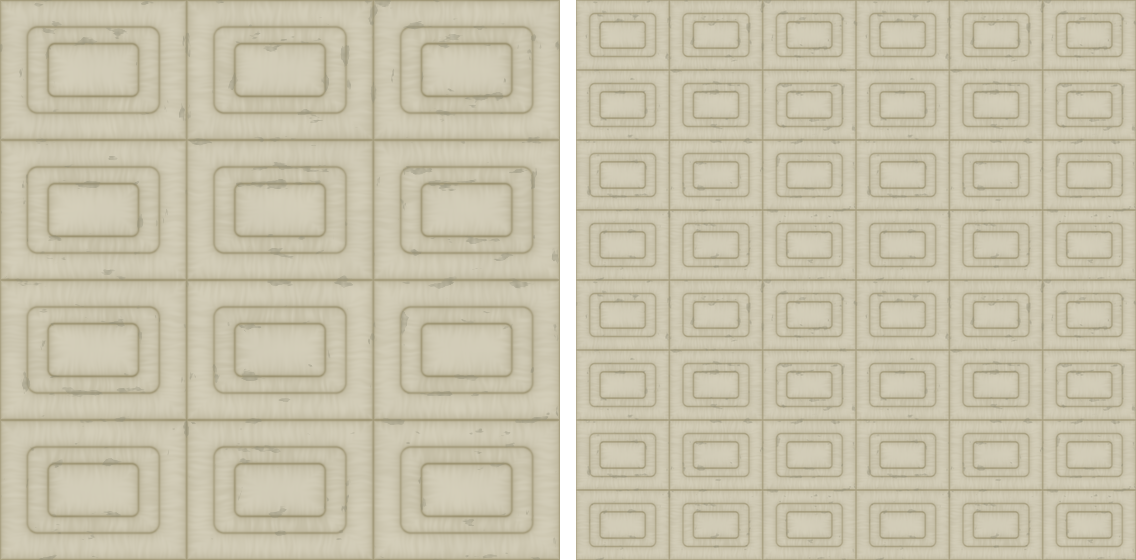
Left: one tile. Right: repeated 2 by 2.
Write a WebGL 2 fragment shader that draws this pattern.

```glsl
#version 300 es
precision highp float;

uniform vec2 u_resolution;
out vec4 fragColor;

const vec2 REPEATS = vec2(3.0, 4.0);
const vec3 FACE = vec3(0.825, 0.803, 0.723);
const vec3 GROOVE = vec3(0.560, 0.520, 0.375);
const vec3 GRIME = vec3(0.565, 0.555, 0.475);

float hash(vec2 cell, float seed) {
    uvec2 k = uvec2(cell);
    uint h = k.x * 1597334677u ^ k.y * 3812015801u ^ uint(seed) * 2654435769u;
    h = (h ^ (h >> 15)) * 2246822519u;
    h = (h ^ (h >> 13)) * 3266489917u;
    return float((h ^ (h >> 16)) >> 8) / 16777216.0;
}

float cornerDot(vec2 cell, vec2 offset, vec2 period, float seed) {
    float angle = 6.28319 * hash(mod(cell, period), seed);
    return dot(vec2(cos(angle), sin(angle)), offset);
}

// Gradient noise that wraps over the unit square
float noise(vec2 uv, vec2 period, float seed) {
    vec2 p = uv * period;
    vec2 i = floor(p);
    vec2 f = p - i;
    vec2 w = f * f * f * (f * (f * 6.0 - 15.0) + 10.0);
    vec2 e = vec2(1.0, 0.0);
    float low = mix(cornerDot(i, f, period, seed),
                    cornerDot(i + e.xy, f - e.xy, period, seed), w.x);
    float high = mix(cornerDot(i + e.yx, f - e.yx, period, seed),
                     cornerDot(i + e.xx, f - e.xx, period, seed), w.x);
    return mix(low, high, w.y);
}

float fbm(vec2 uv, vec2 period, float seed) {
    float sum = 0.0;
    float gain = 0.6;
    for (int octave = 0; octave < 4; octave++) {
        sum += gain * noise(uv, period, seed + float(octave));
        period *= 2.0;
        gain *= 0.55;
    }
    return sum;
}

float roundedBox(vec2 p, vec2 halfSize, float radius) {
    vec2 q = abs(p) - halfSize + radius;
    return length(max(q, 0.0)) + min(max(q.x, q.y), 0.0) - radius;
}

// 1 beside upright edges, 0 beside level ones
float uprightness(vec2 p, vec2 halfSize) {
    vec2 q = abs(p) - halfSize;
    return smoothstep(-0.006, 0.006, q.x - q.y);
}

// Fine fibres running across the nearest edge
float fibres(vec2 uv, float upright) {
    vec2 bend = 0.007 * vec2(noise(uv, vec2(27.0), 11.0), noise(uv, vec2(27.0), 12.0));
    float level = noise(uv + bend, vec2(150.0, 24.0), 21.0);
    float side = noise(uv + bend, vec2(24.0, 150.0), 22.0);
    return mix(level, side, upright);
}

// Dark core with a feathered stain on both sides
float grooveShade(float dist, float fibre, float core, float stain) {
    float coreWidth = max(0.0023, 0.8 / u_resolution.y);
    float reach = 0.0092 * (1.0 + 0.75 * fibre);
    return core * exp(-pow(dist / coreWidth, 2.0)) + stain * exp(-dist / reach);
}

// Ragged deposits that cling to an edge
float deposits(vec2 uv, float dist, float upright, float seed) {
    float level = fbm(uv, vec2(17.0, 38.0), seed);
    float side = fbm(uv, vec2(38.0, 17.0), seed + 7.0);
    float cover = mix(level, side - 0.03, upright) - 0.15 - 13.0 * dist;
    float grain = 0.75 + 0.6 * noise(uv, vec2(110.0), seed + 15.0);
    return smoothstep(0.0, 0.09, cover) * grain;
}

// Returns groove shade and grime for one rectangular outline
vec2 outline(vec2 uv, vec2 p, vec2 halfSize, float radius, float strength, float seed) {
    float dist = abs(roundedBox(p, halfSize, radius));
    float upright = uprightness(p, halfSize);
    float variation = 1.0 + 0.3 * noise(uv, vec2(19.0), seed + 30.0);
    float core = strength * variation * mix(0.40, 0.29, upright);
    float shade = grooveShade(dist, fibres(uv, upright), core, 0.37 * strength);
    return vec2(shade, deposits(uv, dist, upright, seed));
}

void main() {
    vec2 uv = gl_FragCoord.xy / u_resolution;
    vec2 cellSize = 1.0 / REPEATS;
    vec2 p = (fract(uv * REPEATS) - 0.5) * cellSize;

    // Tile joint, raised frame and inner panel
    vec2 joint = outline(uv, p, cellSize * 0.5, 0.0, 1.0, 40.0);
    vec2 frame = outline(uv, p, vec2(0.1178, 0.0768), 0.0185, 0.86, 60.0);
    vec2 panel = outline(uv, p, vec2(0.0807, 0.0470), 0.0125, 1.0, 80.0);

    float shade = 1.0 - (1.0 - joint.x) * (1.0 - frame.x) * (1.0 - panel.x);
    float grime = max(joint.y, max(frame.y, panel.y));

    // Broad, faint mottling of the face
    float mottle = fbm(uv, vec2(7.0, 9.0), 100.0);
    vec3 color = FACE * (1.0 + 0.025 * mottle);
    color = mix(color, GROOVE, clamp(shade, 0.0, 1.0));
    color = mix(color, GRIME, clamp(0.48 * grime, 0.0, 1.0));
    fragColor = vec4(color, 1.0);
}
```
